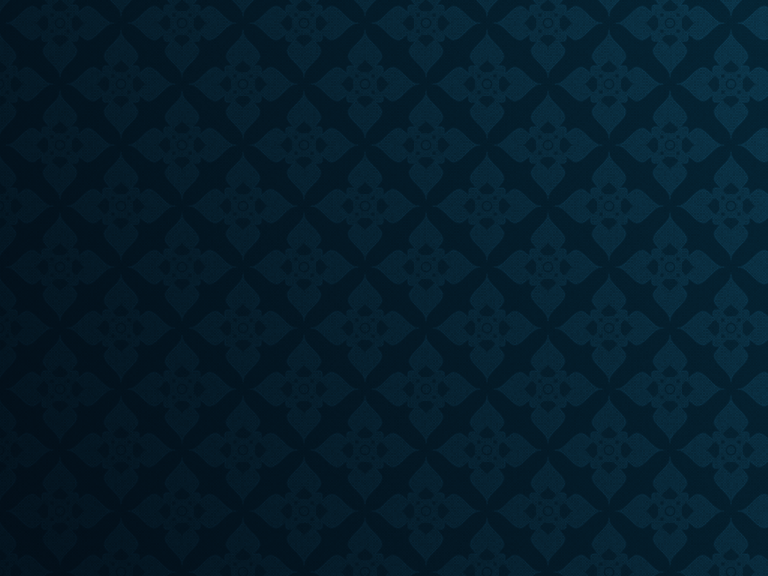
A Shadertoy shader for this pattern:

```glsl
// Dark teal damask: staggered four-petal ogee motifs on woven cloth, lit from the upper right.

const float PERIOD = 0.2118;              // motif spacing, in canvas heights
const vec2  ORIGIN = vec2(0.2101, 0.8540); // centre of one motif, in canvas heights
const float WEAVE_ROWS = 384.0;           // threads over the canvas height
const float WEAVE_DEPTH = 0.07;
const float GRAIN_DEPTH = 0.12;
const float OUTLINE_WIDTH = 0.006;        // in motif periods
const float OUTLINE_GAIN = 0.11;
const float DETAIL_STRENGTH = 0.85;
const float LIGHT_CURVE = 1.12;

const vec3 GROUND_DARK  = vec3(0.010, 0.060, 0.100);
const vec3 GROUND_LIGHT = vec3(0.021, 0.142, 0.204);
const vec3 MOTIF_DARK   = vec3(0.014, 0.077, 0.121);
const vec3 MOTIF_LIGHT  = vec3(0.043, 0.202, 0.280);

float hash(vec2 p) {
    return fract(sin(dot(p, vec2(127.1, 311.7))) * 43758.5453);
}

// Offset from the nearest motif centre, for two interleaved square grids
vec2 nearestMotif(vec2 p) {
    vec2 a = p - floor(p + 0.5);
    vec2 b = p - floor(p) - 0.5;
    return dot(a, a) < dot(b, b) ? a : b;
}

float box(vec2 p, vec2 halfSize, float radius) {
    vec2 d = abs(p) - halfSize + radius;
    return length(max(d, 0.0)) + min(max(d.x, d.y), 0.0) - radius;
}

// Approximate distance to a pointed leaf along +x, swelling at the belly
float ogee(vec2 p, float base, float belly, float tip, float neck, float width) {
    float halfWidth = p.x < belly
        ? mix(neck, width, smoothstep(base, belly, p.x))
        : width * (1.0 - smoothstep(belly, tip, p.x));
    float side = (abs(p.y) - halfWidth) * 0.75;
    return max(side, max(base - p.x, p.x - tip));
}

// Silhouette: four petals joined by a rounded core
float silhouette(vec2 q) {
    float petal = ogee(q, 0.13, 0.225, 0.435, 0.085, 0.137);
    float core = box(q, vec2(0.150), 0.025);
    return min(petal, core);
}

// Cut-outs: four spades, a centre ring and four diagonal studs
float cutouts(vec2 q) {
    float spade = ogee(q, 0.098, 0.128, 0.205, 0.038, 0.064);
    float ring = abs(length(q) - 0.038) - 0.006;
    float stud = box(q - vec2(0.066), vec2(0.013), 0.004);
    return min(spade, min(ring, stud));
}

void mainImage(out vec4 fragColor, in vec2 fragCoord) {
    vec2 uv = fragCoord / iResolution.xy;
    vec2 p = fragCoord / iResolution.y;
    float edge = 0.75 / (iResolution.y * PERIOD);

    // Fold the motif into one eighth, with x along the petal axis
    vec2 q = abs(nearestMotif((p - ORIGIN) / PERIOD));
    q = vec2(max(q.x, q.y), min(q.x, q.y));

    float body = silhouette(q);
    float motif = 1.0 - smoothstep(-edge, edge, body);
    float holes = 1.0 - smoothstep(-edge, edge, cutouts(q));
    float outline = 1.0 - smoothstep(0.0, edge, abs(body) - OUTLINE_WIDTH * 0.5);

    // Fine stem that carries each tip towards its neighbour
    float stem = 1.0 - smoothstep(0.0, edge, q.y - 0.002);
    stem *= smoothstep(0.37, 0.41, q.x) * (1.0 - smoothstep(0.43, 0.47, q.x));

    // Broad light across the cloth
    float light = clamp(0.78 * uv.x + 0.28 * uv.y - 0.05, 0.0, 1.0);
    light = pow(light, LIGHT_CURVE);
    vec3 ground = mix(GROUND_DARK, GROUND_LIGHT, light);
    vec3 figure = mix(MOTIF_DARK, MOTIF_LIGHT, light);
    float cover = max(motif * (1.0 - DETAIL_STRENGTH * holes), 0.5 * stem);
    vec3 color = mix(ground, figure, cover);
    color += figure * OUTLINE_GAIN * outline;

    // Alternating threads and uneven yarn, stronger on the raised figure
    vec2 thread = floor(p * WEAVE_ROWS);
    float weave = mod(thread.x + thread.y, 2.0) - 0.5;
    float grain = hash(thread) - 0.5;
    float relief = mix(0.6, 1.0, cover);
    color *= 1.0 + relief * (WEAVE_DEPTH * weave + GRAIN_DEPTH * grain);

    fragColor = vec4(color, 1.0);
}
```
